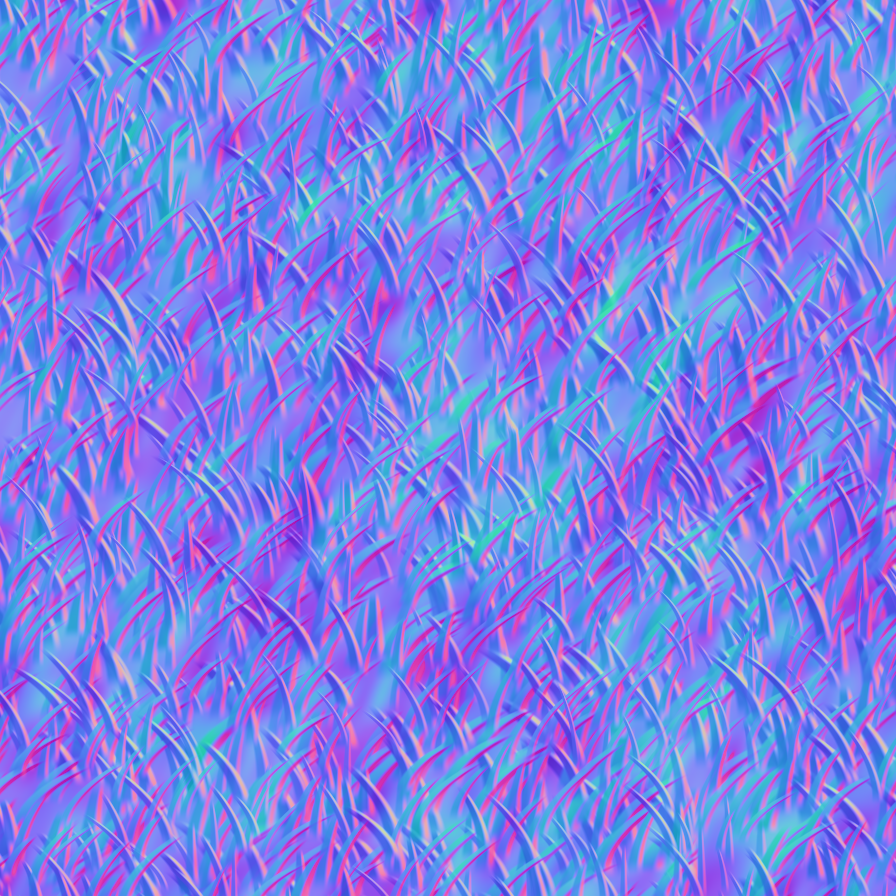
Reproduce this texture map procedurally as a Shadertoy shader.

```glsl
// Tangent-space normal map of dense, wind-bent grass or fur.
// Layers of arching blades are scattered on jittered grids and painted back
// to front as surface tilts; soft slanted noise adds broad undulations.

const int   LAYERS       = 16;
const vec2  CELL         = vec2(0.08, 0.10);    // one blade root per cell
const vec2  BLADE_HEIGHT = vec2(0.050, 0.10);   // shortest, tallest
const vec2  HALF_WIDTH   = vec2(0.018, 0.0095); // back layer, front layer
const vec2  WIDTH_SPREAD = vec2(0.5, 1.2);      // weak blade, strong blade
const vec2  LEAN_RANGE   = vec2(-0.75, 1.15);   // left limit, right limit
const float MAX_REACH    = 0.074;               // sideways reach of a tip
const float CLUMP_LEAN   = 0.16;
const float SHADE_SLOPE  = -0.56;               // broad left face
const float LIGHT_SLOPE  = 0.98;                // narrow right face
const vec2  STRENGTH     = vec2(0.65, 1.2);
const float OPACITY      = 0.86;
const vec2  PATCH_FREQ   = vec2(24.0, 13.0);
const float PATCH_SHEAR  = 0.4;
const vec2  PATCH_TILT   = vec2(-0.40, 0.90);
const float MAX_TILT     = 0.9;
const float BLUE_DROP    = 0.03;

float hash(vec2 p) {
    return fract(sin(dot(p, vec2(127.1, 311.7))) * 43758.5453);
}

float valueNoise(vec2 p) {
    vec2 i = floor(p), f = fract(p);
    f = f * f * (3.0 - 2.0 * f);
    return mix(mix(hash(i), hash(i + vec2(1, 0)), f.x),
               mix(hash(i + vec2(0, 1)), hash(i + vec2(1, 1)), f.x), f.y);
}

// Broad undulation, stretched along the dominant lean
vec2 patchTilt(vec2 p) {
    vec2 q = vec2(p.x - PATCH_SHEAR * p.y, p.y) * PATCH_FREQ;
    float wave = valueNoise(q) + 0.7 * valueNoise(q * 2.1 + 19.0) - 0.85;
    float sway = valueNoise(q * 1.3 + 53.0) - 0.5;
    return PATCH_TILT * wave + vec2(0.3, 0.1) * sway;
}

// Tilt in xy and coverage in z of one blade; p is relative to its root
vec3 blade(vec2 p, float height, float lean, float halfWidth) {
    float t = p.y / height;
    float slope = 2.0 * lean * t;                // dx/dy of the bent spine
    vec2 across = vec2(1.0, -slope) * inversesqrt(1.0 + slope * slope);
    float d = (p.x - lean * p.y * t) * across.x;
    float u = d / (halfWidth * (1.0 - 0.65 * t));
    float cover = smoothstep(1.0, 0.55, abs(u))
                * smoothstep(0.0, 0.25, t) * smoothstep(1.0, 0.8, t);
    float face = mix(SHADE_SLOPE, LIGHT_SLOPE, smoothstep(0.0, 0.5, u));
    return vec3(across * face, cover);
}

// Paint one jittered grid of blades over the current tilt
vec2 paintLayer(vec2 tilt, vec2 p, float layer) {
    vec2 q = p + fract(layer * vec2(0.618, 0.381)) * 3.0;
    vec2 home = floor(q / CELL);
    float depth = layer / float(LAYERS - 1);
    float halfWidth = mix(HALF_WIDTH.x, HALF_WIDTH.y, depth);

    // Three columns in the upper row, then three in the row below
    for (int k = 0; k < 6; k++) {
        vec2 id = home + vec2(k % 3 - 1, -(k / 3));
        float h = hash(id + layer * 13.7);
        vec4 r = fract(h * vec4(1.0, 17.31, 71.73, 193.7));
        vec2 local = q - (id + r.xy) * CELL;
        float height = mix(BLADE_HEIGHT.x, BLADE_HEIGHT.y, r.z);
        if (local.y <= 0.0 || local.y >= height) continue;

        float vigour = fract(h * 419.3);
        float clump = sin((p.x - local.x) * 23.0 + (p.y - local.y) * 14.0);
        float lean = mix(LEAN_RANGE.x, LEAN_RANGE.y, r.w) + CLUMP_LEAN * clump;
        lean = clamp(lean, -MAX_REACH / height, MAX_REACH / height);
        float width = halfWidth * mix(WIDTH_SPREAD.x, WIDTH_SPREAD.y, vigour);
        vec3 b = blade(local, height, lean, width);
        tilt = mix(tilt, b.xy * mix(STRENGTH.x, STRENGTH.y, vigour), b.z * OPACITY);
    }
    return tilt;
}

void mainImage(out vec4 fragColor, in vec2 fragCoord) {
    vec2 p = fragCoord / iResolution.y;

    vec2 undulation = patchTilt(p);
    vec2 tilt = undulation * 0.4;
    for (int i = 0; i < LAYERS; i++) tilt = paintLayer(tilt, p, float(i));
    tilt += undulation * 0.6;

    // Limit the tilt, rebuild the normal and encode it as colour
    tilt *= min(1.0, MAX_TILT / max(length(tilt), 0.001));
    vec3 normal = vec3(tilt, sqrt(1.0 - dot(tilt, tilt)));
    vec3 color = normal * 0.5 + 0.5 - vec3(0.0, 0.0, BLUE_DROP);
    fragColor = vec4(color, 1.0);
}
```
